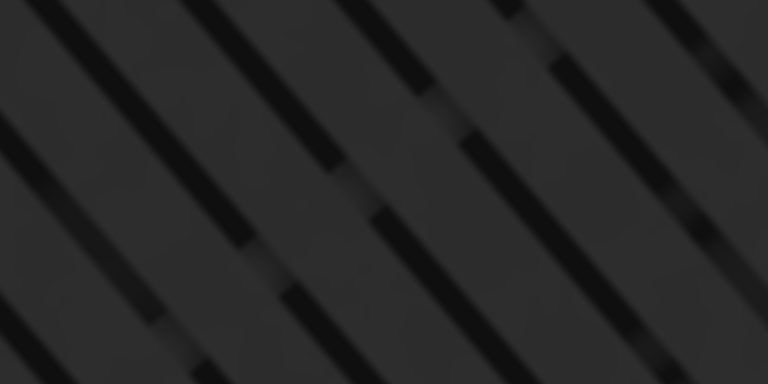
Give the GLSL for this pattern, as a WebGL 2 fragment shader.

```glsl
#version 300 es
precision highp float;
// Soft black diagonal stripes on charcoal, crossed by a row of faded gaps and light wear.

uniform vec2 u_resolution;
out vec4 outColor;

float hash(vec2 p) {
  p = fract(p * vec2(0.1031, 0.1137));
  p += dot(p, p.yx + 33.33);
  return fract((p.x + p.y) * p.x * 7.31);
}

float valueNoise(vec2 p) {
  vec2 cell = floor(p), f = fract(p);
  f = f * f * (3.0 - 2.0 * f);
  return mix(mix(hash(cell), hash(cell + vec2(1, 0)), f.x),
             mix(hash(cell + vec2(0, 1)), hash(cell + vec2(1, 1)), f.x), f.y);
}

void main() {
  // Canvas heights, measured down from the top left corner
  vec2 p = gl_FragCoord.xy / u_resolution.y;
  p.y = 1.0 - p.y;

  // Stripe frame: along runs down to the right, across is perpendicular
  vec2 direction = normalize(vec2(0.649, 0.761));
  float along = dot(p, direction);
  float across = dot(p, vec2(direction.y, -direction.x)) - 0.083;
  float spacing = 0.3065;
  float stripe = floor(across / spacing + 0.5);
  float offset = across - stripe * spacing;
  float ink = 1.0 - smoothstep(0.018, 0.052, abs(offset));

  // Wear: one scuffed patch at the left and a slanted front at the right
  float grain = valueNoise(vec2(along * 14.0, stripe * 5.0 + 40.0));
  float scuff = 1.0 - smoothstep(0.16, 0.29, distance(p, vec2(0.27, 0.67)));
  float front = along + 0.234 * stripe - 2.345;
  float worn = smoothstep(-0.17, -0.1, front) * (1.0 - exp(-pow(front / 0.045, 2.0)));
  ink *= 1.0 - max(scuff * 0.3, worn * 0.42) * (0.65 + 0.5 * grain);

  // Faded gaps, palest in the middle and darker along the upper right edge
  float gapDistance = abs(along - 0.979);
  float gap = 1.0 - smoothstep(0.066, 0.094, gapDistance);
  float residue = 0.16 + 0.2 * smoothstep(-0.03, 0.03, offset)
                + 0.18 * smoothstep(0.01, 0.08, gapDistance);
  ink *= mix(1.0, residue, gap);

  // Charcoal ground with a faint mottle
  float mottle = valueNoise(p * 9.0) + 0.5 * valueNoise(p * 23.0 + 17.0) - 0.75;
  vec3 ground = vec3(0.174 + 0.005 * mottle);
  vec3 black = vec3(0.058);
  outColor = vec4(mix(ground, black, ink), 1.0);
}
```
